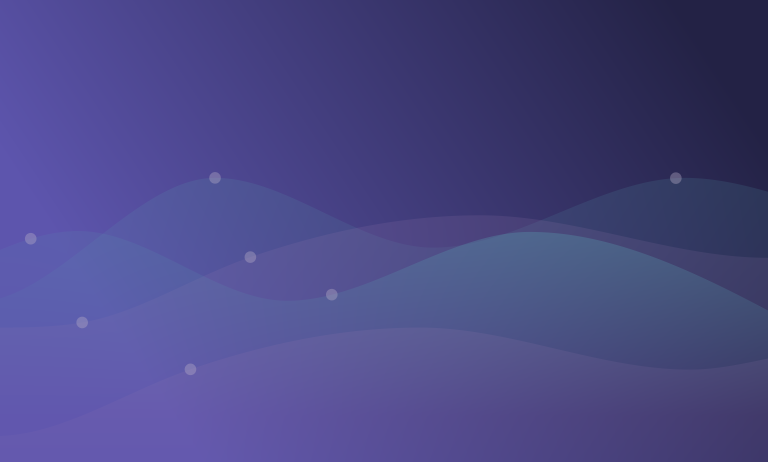
A Shadertoy shader for this background:

```glsl
// Translucent teal and lavender waves over a diagonal violet-to-navy gradient.
// Each crest is a chain of cubic spans through knots (x, height, slope);
// the fills fade towards the bottom, and pale dots ride on the crests.

// Cubic Hermite curve between two knots.
float span(float x, vec3 a, vec3 b) {
    float width = b.x - a.x;
    float t = clamp((x - a.x) / width, 0.0, 1.0);
    float ease = t * t * (3.0 - 2.0 * t);
    float bend = t * (1.0 - t) * (a.z * (1.0 - t) - b.z * t);
    return mix(a.y, b.y, ease) + width * bend;
}

float chain(float x, vec3 a, vec3 b, vec3 c, vec3 d, vec3 e) {
    if (x < b.x) return span(x, a, b);
    if (x < c.x) return span(x, b, c);
    if (x < d.x) return span(x, c, d);
    return span(x, d, e);
}

// Crest heights from the back wave (0) to the front wave (3).
float crest(int wave, float x) {
    if (wave == 0) return chain(x, vec3(0.0, 0.354, 0.5), vec3(0.28, 0.615, 0.0),
        vec3(0.564, 0.464, 0.0), vec3(0.892, 0.615, 0.0), vec3(1.0, 0.585, -0.47));
    if (wave == 1) return chain(x, vec3(0.0, 0.291, 0.0), vec3(0.107, 0.302, 0.28),
        vec3(0.326, 0.4435, 0.57), vec3(0.625, 0.534, 0.0), vec3(1.0, 0.442, 0.0));
    if (wave == 2) return chain(x, vec3(0.0, 0.459, 0.7), vec3(0.102, 0.5, 0.0),
        vec3(0.374, 0.349, 0.0), vec3(0.69, 0.498, 0.0), vec3(1.0, 0.328, -0.88));
    return chain(x, vec3(0.0, 0.0565, 0.05), vec3(0.247, 0.2, 0.57),
        vec3(0.547, 0.291, 0.0), vec3(0.898, 0.2, 0.0), vec3(1.0, 0.224, 0.35));
}

// Horizontal positions of the two dots on each wave.
vec2 dotPair(int wave) {
    if (wave == 0) return vec2(0.28, 0.88);
    if (wave == 1) return vec2(0.107, 0.326);
    if (wave == 2) return vec2(0.04, 0.432);
    return vec2(0.248);
}

void mainImage(out vec4 fragColor, in vec2 fragCoord) {
    vec2 uv = fragCoord / iResolution.xy;
    float pixel = 1.0 / iResolution.y;
    vec2 aspect = vec2(iResolution.x / iResolution.y, 1.0);

    // Diagonal background gradient
    float diagonal = dot(uv, vec2(0.83, 0.33));
    vec3 violet = vec3(0.365, 0.333, 0.68);
    vec3 navy = vec3(0.137, 0.133, 0.27);
    vec3 color = mix(violet, navy, clamp((diagonal - 0.221) / 0.836, 0.0, 1.0));

    float dots = 0.0;
    for (int wave = 0; wave < 4; wave++) {
        // Translucent fill, fading below the crest
        bool isTeal = wave % 2 == 0;
        vec3 tint = isTeal ? vec3(0.34, 0.63, 0.69) : vec3(0.61, 0.48, 0.69);
        float peak = wave == 0 ? 0.615 : wave == 3 ? 0.291 : 0.52;
        float base = isTeal ? 0.1 : -0.2;
        float fade = clamp((uv.y - base) / (peak - base), 0.0, 1.0);
        float strength = wave == 2 ? mix(0.11, 0.34, smoothstep(0.0, 0.69, uv.x)) : 0.155;
        float inside = clamp((crest(wave, uv.x) - uv.y) / pixel + 0.5, 0.0, 1.0);
        color = mix(color, tint, inside * fade * strength);

        // Dots on the crest
        vec2 pair = dotPair(wave);
        for (int i = 0; i < 2; i++) {
            vec2 center = vec2(pair[i], crest(wave, pair[i]));
            float edge = length((uv - center) * aspect) - 0.0125;
            dots = max(dots, clamp(0.5 - edge / pixel, 0.0, 1.0));
        }
    }
    color = mix(color, vec3(0.72, 0.68, 0.78), 0.38 * dots);
    fragColor = vec4(color, 1.0);
}
```
